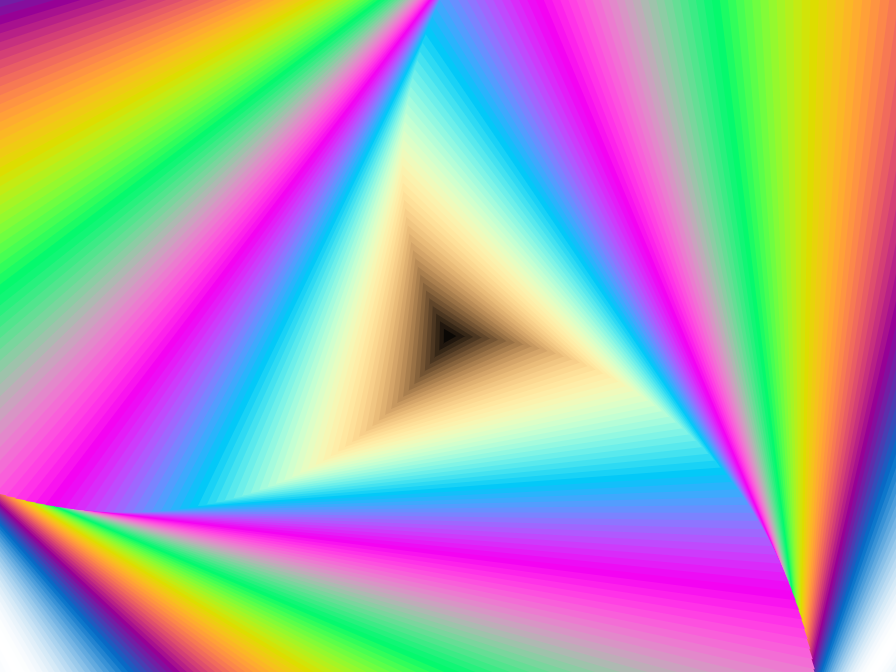
A WebGL 1 fragment shader for this background:

```glsl
precision highp float;
// Twisting stack of nested triangles, each tinted by rectified sine waves.

uniform vec2 u_resolution;

const int LAYERS = 136;
const float LAYER_STEP = 0.0125;                // growth in circumradius per layer
const float TWIST = 1.0;                        // radians turned per unit of radius
const float COLOR_RATE = 0.98;
const vec3 COLOR_WAVES = vec3(7.0, 5.0, 3.0);   // wave frequency of each channel

vec2 rotate(vec2 p, float angle) {
  float c = cos(angle), s = sin(angle);
  return vec2(c * p.x - s * p.y, s * p.x + c * p.y);
}

// Signed distance to the edge lines of a triangle with one corner on +x.
float triangleDistance(vec2 p, float radius) {
  return max(-p.x, 0.5 * p.x + 0.8660254 * abs(p.y)) - 0.5 * radius;
}

vec3 layerColor(float radius) {
  return abs(sin(COLOR_WAVES * COLOR_RATE * radius));
}

void main() {
  // Centred coordinates, one unit per canvas height
  vec2 p = (gl_FragCoord.xy - 0.5 * u_resolution) / u_resolution.y;
  vec3 color = vec3(0.0);
  float uncovered = 1.0;

  // Composite from the smallest triangle on top to the largest below
  for (int i = 1; i <= LAYERS; i++) {
    float radius = float(i) * LAYER_STEP;
    float edge = triangleDistance(rotate(p, TWIST * radius), radius);
    float coverage = clamp(0.5 - edge * u_resolution.y, 0.0, 1.0);
    color += uncovered * coverage * layerColor(radius - 0.5 * LAYER_STEP);
    uncovered *= 1.0 - coverage;
    if (uncovered < 0.002) break;
  }

  // Anything beyond the last layer is white
  gl_FragColor = vec4(color + uncovered, 1.0);
}
```
